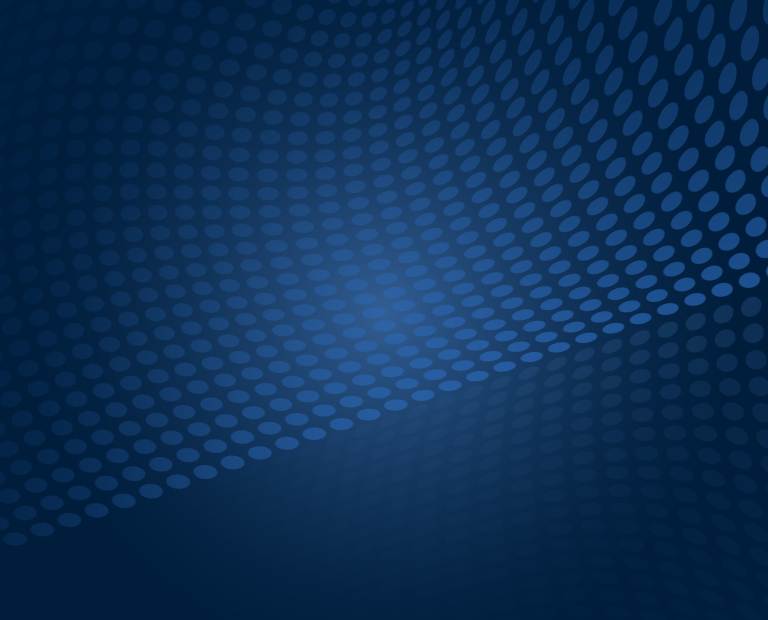
Reproduce this background procedurally as a WebGL 1 fragment shader.

```glsl
precision highp float;
// A dark blue field with a soft central glow, crossed by two curved sheets of dots
// that meet along a slanted fold. Each sheet is a warped lattice: Newton steps find
// the lattice coordinates of a point, where every dot is a plain circle.

uniform vec2 u_resolution;

#define CANVAS vec2(768.0, 621.0)       // design units, y pointing down
#define GLOW_CENTER vec2(385.0, 312.0)
#define GLOW_RADIUS 360.0
#define FOLD_START vec2(15.0, 540.0)
#define FOLD_STEP vec2(27.2, -9.6)      // spacing of the dots on the fold
#define DOT_RADIUS 0.365                // in lattice cells
#define UPPER_FADE 320.0
#define LOWER_FADE 6.0

const vec3 NIGHT = vec3(0.0, 0.115, 0.235);
const vec3 GLOW = vec3(0.20, 0.37, 0.58);
const vec3 UPPER_DOT = vec3(0.17, 0.42, 0.74);
const vec3 LOWER_DOT = vec3(0.20, 0.38, 0.59);

// Position of lattice point (column, row); rows count up from the fold.
vec2 upperSheet(vec2 cell) {
  float bend = cell.x - 19.0;
  float lean = clamp((27.0 - cell.x) / 14.0, 0.0, 1.0);
  float shift = 10.2 + 7.8 * lean * sqrt(lean) - 0.62 * lean * cell.y
              + 0.7 * max(cell.x - 28.0, 0.0);
  float rise = 10.1 + 0.22 * cell.y + bend * bend * (0.1 + 0.0045 * bend);
  return FOLD_START + FOLD_STEP * cell.x - cell.y * vec2(shift, rise);
}

// The same for the lower sheet; rows count down from the fold.
vec2 lowerSheet(vec2 cell) {
  float bend = max(cell.x - 18.0, 0.0);
  float shift = max(0.6 * (cell.x - 24.5), -6.0) + 0.25 * cell.y;
  float drop = 16.0 + 0.13 * bend * bend;
  return FOLD_START + FOLD_STEP * cell.x + cell.y * vec2(shift, drop);
}

vec2 sheet(vec2 cell, bool upper) {
  return upper ? upperSheet(cell) : lowerSheet(cell);
}

// Height of a point above the fold.
float heightAboveFold(vec2 p) {
  return FOLD_START.y + (p.x - FOLD_START.x) * FOLD_STEP.y / FOLD_STEP.x - p.y;
}

// Returns dot coverage in x and the lattice row in y.
vec2 dots(vec2 p, bool upper, float firstRow, float pixel) {
  float height = heightAboveFold(p);
  float row = upper ? height / 18.2 : -height / 18.0;
  float lean = upper ? 12.0 : 0.0;
  vec2 cell = vec2((p.x - FOLD_START.x + lean * row) / FOLD_STEP.x, row);
  float area = 1.0;

  // Invert the sheet with a numeric Jacobian.
  const float EPS = 0.05;
  for (int n = 0; n < 10; n++) {
    cell = clamp(cell, vec2(-4.0, -3.0), vec2(34.0, 36.0));
    vec2 here = sheet(cell, upper);
    vec2 across = (sheet(cell + vec2(EPS, 0.0), upper) - here) / EPS;
    vec2 along = (sheet(cell + vec2(0.0, EPS), upper) - here) / EPS;
    float det = across.x * along.y - across.y * along.x;
    area = max(abs(det), 80.0);
    det = det < 0.0 ? -area : area;
    vec2 miss = p - here;
    cell += vec2(miss.x * along.y - miss.y * along.x,
                 across.x * miss.y - across.y * miss.x) / det;
  }

  // Draw the circle of the nearest lattice point, only where the solve is sound.
  vec2 nearest = floor(cell + 0.5);
  float edge = 0.9 * pixel / sqrt(area);
  float cover = 1.0 - smoothstep(DOT_RADIUS - edge, DOT_RADIUS + edge,
                                 length(cell - nearest));
  cover *= step(firstRow, nearest.y);
  cover *= 1.0 - smoothstep(1.0, 3.0, distance(sheet(cell, upper), p));
  return vec2(cover, nearest.y);
}

void main() {
  vec2 p = gl_FragCoord.xy / u_resolution * CANVAS;
  p.y = CANVAS.y - p.y;
  float pixel = CANVAS.x / u_resolution.x;

  // Background glow
  float glow = max(1.0 - distance(p, GLOW_CENTER) / GLOW_RADIUS, 0.0);
  vec3 color = mix(NIGHT, GLOW, glow * sqrt(glow));

  // Faint sheet below the fold
  vec2 lower = dots(p, false, 1.0, pixel);
  float lowerAlpha = 0.36 * smoothstep(150.0, 750.0, p.x) * exp(-lower.y / LOWER_FADE);
  color = mix(color, LOWER_DOT, lower.x * lowerAlpha);

  // Bright sheet above the fold, fading upward and to the left
  vec2 upper = dots(p, true, 0.0, pixel);
  float upperAlpha = 0.65 * smoothstep(-200.0, 520.0, p.x)
                   * exp(-max(heightAboveFold(p), 0.0) / UPPER_FADE);
  color = mix(color, UPPER_DOT, upper.x * upperAlpha);

  gl_FragColor = vec4(color, 1.0);
}
```
